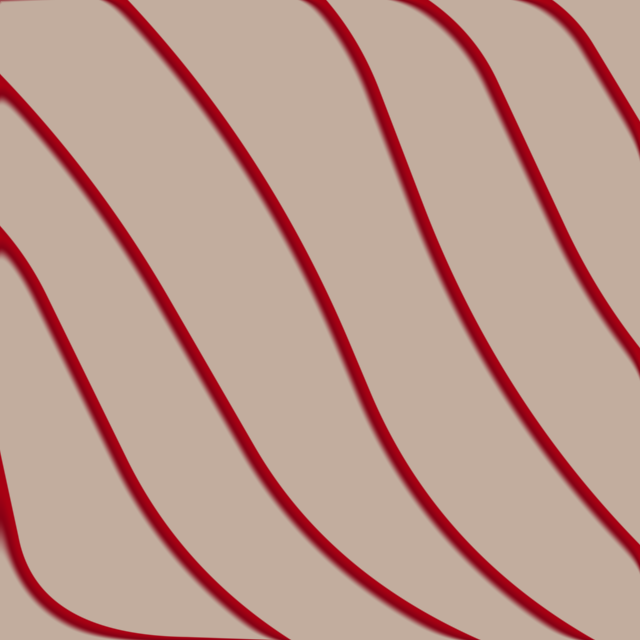
This pattern is drawn by a WebGL 1 fragment shader. Its source:

```glsl
precision highp float;
uniform vec2 u_resolution;

const int LINES = 7;
const vec3 GROUND = vec3(0.76, 0.68, 0.62);
const vec3 BRIGHT_RED = vec3(0.66, 0.005, 0.075);
const vec3 DARK_RED = vec3(0.52, 0.005, 0.08);
const vec2 FLOW = vec2(0.6, -0.8);    // mean direction of the lines
const float FLOW_MIDDLE = 0.75;       // where the flow coordinate is zero
const float CREST = 0.0118;           // crisp upper edge, from the centre
const float SHADE_START = -0.0015;    // soft lower side
const float SHADE_END = -0.0155;
const float FLARE = 0.008;            // spread of the soft side at the border
const float FLARE_REACH = 0.008;
const float MAX_BEND = 0.85;          // limits how far a bend may turn

// Quadratic bend that continues straight: x = height, y = slope
vec2 bend(float x, float strength) {
  float turn = clamp(x, 0.0, MAX_BEND / strength);
  return strength * turn * vec2(2.0 * x - turn, 2.0);
}

// Signed distance to a line that is straight between an upper and a lower bend
// path: offset, slope, upper bend start, lower bend start
float lineDistance(vec2 q, vec4 path, vec2 strength) {
  vec2 upper = bend(path.z - q.x, strength.x);
  vec2 lower = bend(q.x - path.w, strength.y);
  float height = path.x + path.y * q.x - upper.x + lower.x;
  float slope = path.y + upper.y + lower.y;
  return (q.y - height) / sqrt(1.0 + slope * slope);
}

// The soft side widens at the top and sides and tapers at the bottom
float borderFlare(vec2 p) {
  float open = min(min(p.x, 1.0 - p.x), 1.0 - p.y);
  return FLARE * (exp(-open / FLARE_REACH) - exp(-p.y / FLARE_REACH));
}

void main() {
  vec2 p = gl_FragCoord.xy / u_resolution;
  float pixel = 1.0 / min(u_resolution.x, u_resolution.y);

  // Coordinates along and across the flow, measured from the upper left
  vec2 fromTop = p - vec2(0.0, 1.0);
  vec2 q = vec2(dot(fromTop, FLOW) - FLOW_MIDDLE,
                dot(fromTop, vec2(-FLOW.y, FLOW.x)));

  // Variation between the lines: course and bend strengths
  vec4 path[LINES];
  vec2 strength[LINES];
  path[0] = vec4(-0.5215, -0.46, -0.30, -0.062);
  path[1] = vec4(-0.2945, -0.19, -0.34, -0.06);
  path[2] = vec4(-0.1065, -0.12, -0.22, 0.045);
  path[3] = vec4(0.105, -0.25, 0.004, 0.085);
  path[4] = vec4(0.2973, -0.285, -0.285, -0.10);
  path[5] = vec4(0.4955, -0.21, -0.185, 0.06);
  path[6] = vec4(0.6745, -0.10, -0.14, 0.10);
  strength[0] = vec2(1.0, 3.0);
  strength[1] = vec2(1.1, 0.73);
  strength[2] = vec2(0.28, 0.74);
  strength[3] = vec2(0.285, 0.65);
  strength[4] = vec2(1.1, 0.33);
  strength[5] = vec2(1.7, 0.52);
  strength[6] = vec2(2.3, 0.5);

  float flare = borderFlare(p);
  vec3 color = GROUND;
  for (int i = 0; i < LINES; i++) {
    float d = lineDistance(q, path[i], strength[i]);
    float soft = d + flare;

    // Crisp on the upper side, fading into the ground below
    float crest = 1.0 - smoothstep(CREST - pixel, CREST + pixel, d);
    float shade = smoothstep(SHADE_END, SHADE_START, soft);
    vec3 red = mix(DARK_RED, BRIGHT_RED, smoothstep(-0.004, 0.009, soft));
    color = mix(color, red, crest * shade);
  }
  gl_FragColor = vec4(color, 1.0);
}
```
